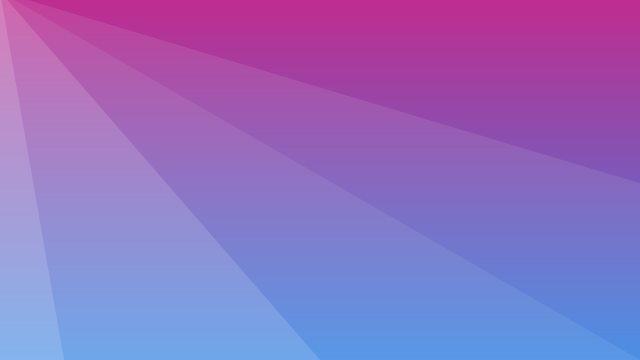
This background is drawn by a Shadertoy shader. Its source:

```glsl
// Four translucent white beams fan out from just above the top left corner
// over a vertical magenta to blue gradient. Each beam is a half plane whose
// edge is a signed distance; overlapping layers brighten towards the left.

#define TOP_COLOR vec3(0.749, 0.174, 0.559)
#define BOTTOM_COLOR vec3(0.222, 0.522, 0.886)
#define APEX vec2(0.0, 1.023)
#define BEAM_OPACITY vec4(0.090, 0.072, 0.140, 0.147)
#define EDGE_SOFTNESS 0.6

// Signed distance to the line from a to b, positive on its lower left side.
float beamDistance(vec2 p, vec2 a, vec2 b) {
    vec2 direction = normalize(b - a);
    return dot(p - a, vec2(direction.y, -direction.x));
}

void mainImage(out vec4 fragColor, in vec2 fragCoord) {
    vec2 p = fragCoord / iResolution.y;
    vec2 canvas = vec2(iResolution.x / iResolution.y, 1.0);
    float softness = EDGE_SOFTNESS / iResolution.y;

    // Background gradient
    vec3 color = mix(BOTTOM_COLOR, TOP_COLOR, p.y);

    // Where each beam edge leaves the canvas, as fractions of its size
    vec2 edgeEnds[4] = vec2[4](vec2(1.0, 0.491), vec2(1.0, 0.0),
                               vec2(0.5, 0.0), vec2(0.1, 0.0));

    // Stacked white layers
    for (int i = 0; i < 4; i++) {
        float d = beamDistance(p, APEX * canvas, edgeEnds[i] * canvas);
        float coverage = smoothstep(-softness, softness, d);
        color = mix(color, vec3(1.0), BEAM_OPACITY[i] * coverage);
    }

    fragColor = vec4(color, 1.0);
}
```
